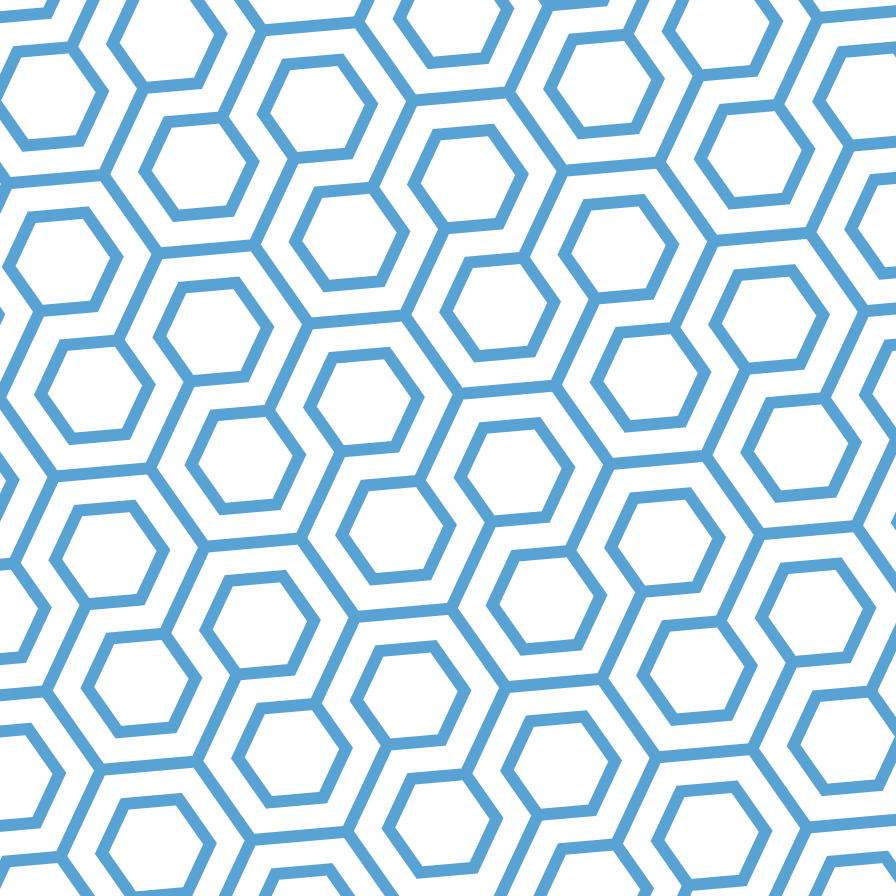
Give the GLSL for this pattern, as a Shadertoy shader.

```glsl
const vec3 PAPER = vec3(1.0);
const vec3 INK = vec3(0.35, 0.64, 0.83);
const vec2 PERIOD = vec2(0.1854, 0.2747);  // repeat along and across the bands
const vec2 ANCHOR = vec2(0.5742, 0.4727);  // centre of one upper hexagon
const float TILT = radians(25.0);          // downward slope of the bands
const float APOTHEM = 0.0525;              // hexagon centre to middle of its side
const float LINE_WIDTH = 0.0134;

const float COS30 = 0.8660254;
const float TAN30 = 0.5773503;
const float HALF_STEP = 0.5 * PERIOD.x;
const float ZIGZAG_PEAK = PERIOD.x * TAN30;
// Spacing of the two hexagon rows that share a band
const float ROW_GAP = PERIOD.y - PERIOD.x * COS30;

// Distance to the centreline of a pointed hexagon and the stem at its +y corner
float hexWithStem(vec2 p) {
    vec2 q = abs(p);
    float ring = abs(max(q.x, 0.5 * q.x + COS30 * q.y) - APOTHEM);
    float stem = max(q.x, APOTHEM / COS30 - p.y);
    return min(ring, stem);
}

float patternDistance(vec2 p) {
    // Fold along the band: upper hexagon at x = 0, lower at x = HALF_STEP
    float x = abs(mod(p.x + HALF_STEP, PERIOD.x) - HALF_STEP);

    // Repeat across, cutting the bands along the zigzag
    float zigzag = x * TAN30 - ZIGZAG_PEAK;
    float depth = mod(p.y - zigzag, PERIOD.y);
    float border = min(depth, PERIOD.y - depth) * COS30;

    // The lower hexagon is the upper one turned by half a turn
    vec2 upper = vec2(x, depth + zigzag);
    vec2 lower = vec2(HALF_STEP, ROW_GAP) - upper;
    float hexagons = min(hexWithStem(upper), hexWithStem(lower));

    return min(border, hexagons) - 0.5 * LINE_WIDTH;
}

void mainImage(out vec4 fragColor, in vec2 fragCoord) {
    float pixel = 1.0 / iResolution.y;
    vec2 p = fragCoord * pixel - ANCHOR;

    // Axes along and down across the bands
    vec2 along = vec2(cos(TILT), -sin(TILT));
    vec2 across = vec2(along.y, -along.x);
    float d = patternDistance(vec2(dot(p, along), dot(p, across)));

    float coverage = clamp(0.5 - d / pixel, 0.0, 1.0);
    fragColor = vec4(mix(PAPER, INK, coverage), 1.0);
}
```
